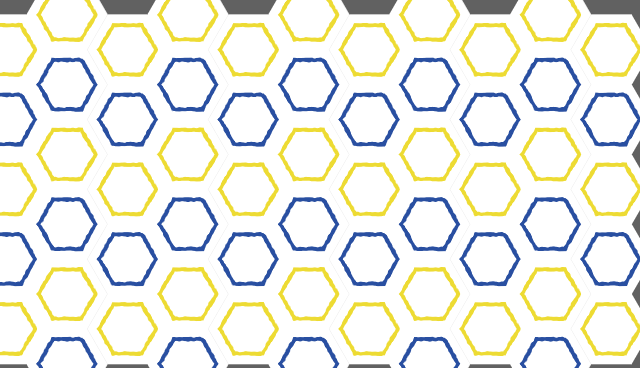
A WebGL 2 fragment shader for this pattern:

```glsl
#version 300 es
precision highp float;

uniform vec2 u_resolution;
out vec4 fragColor;

float hash(vec2 p) {
    vec3 q = fract(p.xyx * vec3(0.1031, 0.1030, 0.0973));
    q += dot(q, q.yzx + 33.33);
    return fract((q.x + q.y) * q.z);
}

float noise(vec2 p) {
    vec2 i = floor(p), f = fract(p);
    f = f * f * (3.0 - 2.0 * f);
    return mix(mix(hash(i), hash(i + vec2(1, 0)), f.x),
               mix(hash(i + vec2(0, 1)), hash(i + vec2(1, 1)), f.x), f.y);
}

// Distance from the centre to a flat-topped hexagon, measured along its apothem
float hexRadius(vec2 p) {
    p = abs(p);
    return max(p.y, p.x * 0.866 + p.y * 0.5);
}

float coverage(float d, float pixel) {
    return clamp(0.5 - d / pixel, 0.0, 1.0);
}

void main() {
    // One unit is the height of a hexagonal cell
    float pixel = 9.17 / u_resolution.x;
    vec2 p = gl_FragCoord.xy * pixel;

    // Nearest cell in two interleaved column sets, limited to the printed sheet
    vec2 local = vec2(0.0);
    float radius = 1e3, row = 0.0, side = 1.0;
    for (int i = 0; i < 2; i++) {
        float odd = float(i);
        vec2 period = vec2(1.732, 1.0);
        vec2 q = p - vec2(0.096, 0.56) - odd * vec2(0.866, 0.5);
        vec2 cell = clamp(floor(q / period + 0.5), vec2(0.0, -odd), vec2(5.0 - odd, 4.0));
        q -= cell * period;
        float r = hexRadius(q);
        if (r < radius) {
            radius = r;
            local = q;
            row = cell.y;
            side = odd * 2.0 - 1.0;
        }
    }

    // Faint zigzag seam after every second column
    vec3 color = vec3(1.0);
    float slant = dot(abs(local), vec2(0.866, 0.5));
    float seam = coverage(abs(slant - 0.5) - 0.003, pixel) * step(0.0, local.x * side);
    color = mix(color, vec3(0.93), seam);

    // Rough outline, alternating colour by row
    float blueRow = mod(row, 2.0);
    vec3 ink = mix(vec3(0.93, 0.86, 0.20), vec3(0.16, 0.31, 0.63), blueRow);
    float wobble = noise(local * 24.0 + 40.0 + blueRow * 31.0) - 0.5;
    float outline = abs(radius - 0.353) - 0.028 + wobble * 0.018;
    color = mix(color, ink, coverage(outline, pixel));

    // Grey backing beyond the sheet; half a pixel of overlap hides the joints
    float sheet = coverage(radius - 0.5 - 0.5 * pixel, pixel);
    fragColor = vec4(mix(vec3(0.38), color, sheet), 1.0);
}
```
